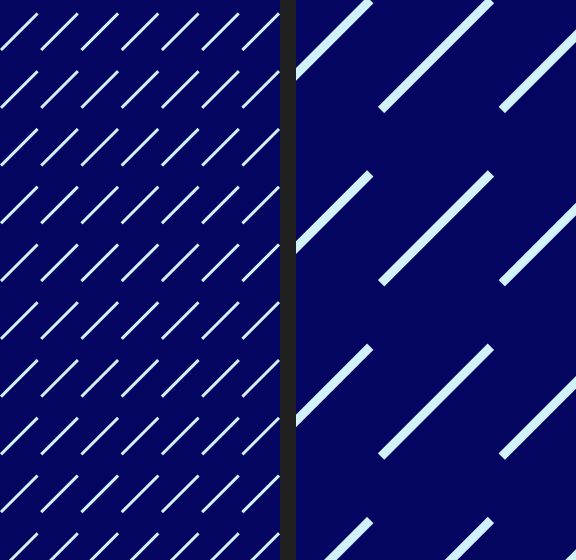
Left: the whole. Right: its middle third, enlarged.
Give the GLSL for this pattern, as a WebGL 1 fragment shader.

```glsl
precision highp float;
// Rows of short pale diagonal dashes with square ends on deep navy.
// The plane is split into rectangular cells, each holding one dash drawn
// as a rotated box. All lengths are fractions of the canvas width.

#define PITCH vec2(0.1437, 0.2063)      // cell size: across, down
#define ANCHOR vec2(0.5, 1.0615)        // centre of one dash
#define DASH_SIZE vec2(0.1850, 0.0107)  // length, thickness
#define DASH_ANGLE 0.785398             // slope in radians
#define GROUND_COLOR vec3(0.01, 0.02, 0.38)
#define DASH_COLOR vec3(0.82, 0.95, 0.98)

uniform vec2 u_resolution;

// Offset from the centre of the nearest cell
vec2 cellOffset(vec2 p) {
  return (fract((p - ANCHOR) / PITCH + 0.5) - 0.5) * PITCH;
}

// Coordinates along and across a line at the given angle
vec2 alignToLine(vec2 p, float angle) {
  float c = cos(angle);
  float s = sin(angle);
  return vec2(c * p.x + s * p.y, c * p.y - s * p.x);
}

// Antialiased coverage of a centred box, with a one-pixel edge ramp
float boxCoverage(vec2 p, vec2 size, float pixel) {
  vec2 inside = clamp((0.5 * size - abs(p)) / pixel + 0.5, 0.0, 1.0);
  return inside.x * inside.y;
}

void main() {
  float pixel = 1.0 / u_resolution.x;
  vec2 p = gl_FragCoord.xy * pixel;

  vec2 local = alignToLine(cellOffset(p), DASH_ANGLE);
  float dash = boxCoverage(local, DASH_SIZE, pixel);

  gl_FragColor = vec4(mix(GROUND_COLOR, DASH_COLOR, dash), 1.0);
}
```
